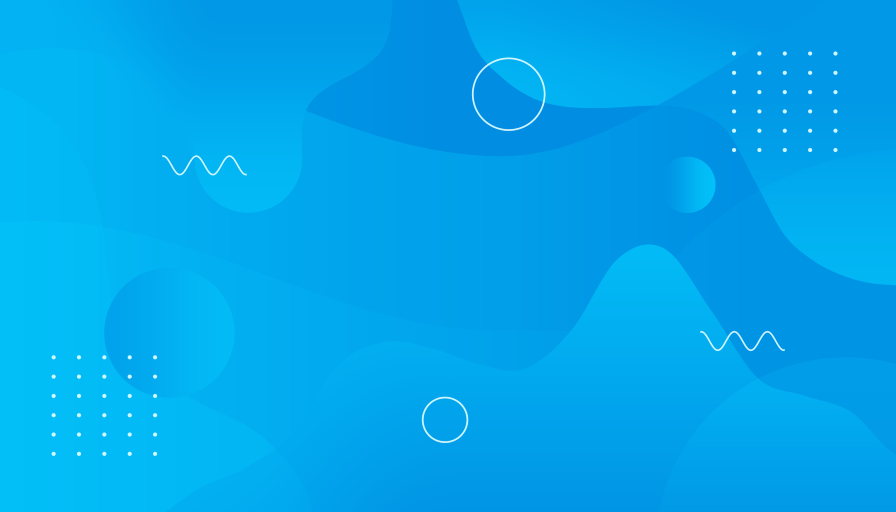
Reproduce this background procedurally as a WebGL 2 fragment shader.

```glsl
#version 300 es
precision highp float;
// Flat blue backdrop of overlapping liquid waves, discs and thin ornaments.
// Layers are composed as one brightness tone, using spline edges and distance
// functions, then coloured by a two-stop blue ramp; pale line art goes on top.
uniform vec2 u_resolution;
out vec4 outColor;

const float TAU = 6.2831853;
const float ASPECT = 1.7455;
const vec3 DEEP_BLUE = vec3(0.0, 0.54, 0.88);
const vec3 BRIGHT_CYAN = vec3(0.01, 0.76, 0.975);
const vec3 PALE_LINE = vec3(0.88, 0.99, 1.0);

// Edge profiles: evenly spaced heights of smooth curves
const float CREST[17] = float[](1.034, 0.905, 0.845, 0.809, 0.793, 0.789, 0.790, 0.793, 0.793,
    0.780, 0.741, 0.643, 0.543, 0.493, 0.464, 0.448, 0.443);
const float HILL[17] = float[](-0.014, 0.045, 0.086, 0.150, 0.286, 0.332, 0.320, 0.289, 0.280,
    0.355, 0.495, 0.514, 0.393, 0.261, 0.227, 0.195, 0.109);
const float SHORE[17] = float[](0.609, 0.589, 0.550, 0.489, 0.380, 0.293, 0.245, 0.220, 0.214,
    0.207, 0.202, 0.191, 0.175, 0.148, 0.105, 0.027, -0.102);
const float DRIP[17] = float[](0.589, 0.589, 0.588, 0.588, 0.589, 0.593, 0.602, 0.620, 0.650,
    0.689, 0.720, 0.741, 0.752, 0.759, 0.761, 0.764, 0.764);

// Catmull-Rom interpolation of a profile
float spline(float x, float start, float spacing, float h[17]) {
    float u = clamp((x - start) / spacing, 0.0, 15.999);
    int i = int(u);
    float t = u - float(i);
    float a = h[max(i - 1, 0)], b = h[i], c = h[i + 1], d = h[min(i + 2, 16)];
    return b + 0.5 * t * (c - a + t * (2.0 * a - 5.0 * b + 4.0 * c - d
        + t * (3.0 * (b - c) + d - a)));
}

// Approximate signed distance above a profile
float aboveSpline(vec2 p, float start, float spacing, float h[17]) {
    const float e = 0.001;
    float y = spline(p.x, start, spacing, h);
    float slope = (spline(p.x + e, start, spacing, h) - y) / e;
    return (p.y - y) / sqrt(1.0 + slope * slope);
}

// Antialiased coverage, positive distance is inside
float cover(float d, float px) { return smoothstep(-px, px, d); }

float disc(vec2 p, vec2 center, float radius) { return radius - length(p - center); }

float dotGrid(vec2 p, vec2 origin) {
    vec2 spacing = vec2(0.0494, 0.0377);
    vec2 cell = clamp(round((p - origin) / spacing), vec2(0.0), vec2(4.0, 5.0));
    return disc(p, origin + cell * spacing, 0.0040);
}

float ring(vec2 p, vec2 center, float radius) {
    return 0.0017 - abs(disc(p, center, radius));
}

float squiggle(vec2 p, vec2 origin) {
    const float span = 0.161, amplitude = 0.018, frequency = TAU / 0.0645;
    p -= origin;
    float slope = amplitude * frequency * sin(p.x * frequency);
    float d = abs(p.y - amplitude * cos(p.x * frequency)) / sqrt(1.0 + slope * slope);
    return 0.0016 - max(d, abs(p.x - 0.5 * span) - 0.5 * span);
}

float backdropTone(vec2 p, float px) {
    float tone = mix(0.72, 0.40, smoothstep(0.0, 1.0, p.x));
    tone -= 0.29 * smoothstep(0.85, 1.5, p.x);

    // Left shore, faint arch and long swell
    tone += 0.07 * cover(disc(p, vec2(0.10, 0.52), 0.386), px) * (1.0 - smoothstep(0.1, 0.36, p.x));
    float shore = cover(-aboveSpline(p.yx, 0.0, 0.0545, SHORE), px);
    tone = mix(tone, mix(0.87, 0.66, p.x / 0.6), shore);
    float swellPhase = min((p.x - 0.068) / 0.909, 1.0);
    float swell = 0.461 + 0.107 * cos(0.5 * TAU * swellPhase);
    tone += mix(0.09, 0.06, p.x) * cover(swell - p.y, px) * (1.0 - smoothstep(1.1, 1.3, p.x));

    // Dark bowl at the top
    float reach = (p.x - 0.977) / (p.x < 0.977 ? 0.366 : 0.273);
    float bowl = cover(p.y - 0.695 - 0.2 * (sqrt(1.0 + reach * reach) - 1.0), px);
    float bowlTone = mix(0.20, 0.05, smoothstep(0.55, 0.95, p.x));
    tone = mix(tone, bowlTone, bowl * smoothstep(0.4, 0.58, p.x));

    // Hanging drip: round tip, crisp right side, dissolving left side
    float rise = max(p.y - 0.689, 0.0);
    float softness = 0.004 + 0.6 * rise;
    float stem = cover(-aboveSpline(p.yx, 0.673, 0.02045, DRIP), px)
        * smoothstep(-softness, softness, p.x - 0.38 + 0.4 * rise);
    float tip = cover(disc(p, vec2(0.484, 0.689), 0.1045), px);
    tone = mix(tone, mix(0.86, 0.26, smoothstep(0.58, 1.0, p.y)), p.y > 0.689 ? stem : tip);

    // Upper right crest, split by the bowl, and the broad disc across it
    float lobeTone = mix(0.80, 0.40, smoothstep(0.79, 1.05, p.y)) - 0.6 * max(p.x - 0.98, 0.0);
    float slopeTone = mix(0.70, 0.26, smoothstep(0.44, 0.85, p.y));
    float crest = cover(aboveSpline(p, 0.873, 0.0545, CREST), px);
    tone = mix(tone, mix(slopeTone, max(lobeTone, 0.22), bowl), crest);
    tone += 0.075 * cover(disc(p, vec2(1.795, 0.068), 0.643), px);

    // Lower hill and corner disc
    float hill = cover(-aboveSpline(p, 0.295, 0.0909, HILL), px);
    float hillTone = mix(0.20, 0.86, p.y / 0.5) + 0.3 * (1.0 - smoothstep(0.3, 0.85, p.x));
    tone = mix(tone, hillTone, hill * mix(0.5, 1.0, smoothstep(0.5, 0.9, p.x)));
    float corner = cover(disc(p, vec2(1.648, -0.068), 0.37), px);
    tone += corner * mix(0.08, 0.16, smoothstep(0.0, 0.3, p.y));

    // Shaded balls
    float ball = cover(disc(p, vec2(0.330, 0.350), 0.127), px);
    tone = mix(tone, mix(0.46, 0.88, smoothstep(0.2, 0.46, p.x)), ball);
    float bead = cover(disc(p, vec2(1.339, 0.639), 0.055), px);
    return mix(tone, 0.96, bead * smoothstep(1.285, 1.39, p.x));
}

void main() {
    vec2 p = gl_FragCoord.xy / u_resolution * vec2(ASPECT, 1.0);
    float px = 0.65 / u_resolution.y;
    vec3 color = mix(DEEP_BLUE, BRIGHT_CYAN, clamp(backdropTone(p, px), 0.0, 1.0));

    // Pale ornaments
    float lines = max(ring(p, vec2(0.991, 0.816), 0.070), ring(p, vec2(0.867, 0.180), 0.0435));
    lines = max(lines, max(squiggle(p, vec2(0.318, 0.677)), squiggle(p, vec2(1.366, 0.334))));
    lines = max(lines, max(dotGrid(p, vec2(1.430, 0.707)), dotGrid(p, vec2(0.1045, 0.1136))));
    outColor = vec4(mix(color, PALE_LINE, 0.92 * cover(lines, px)), 1.0);
}
```
